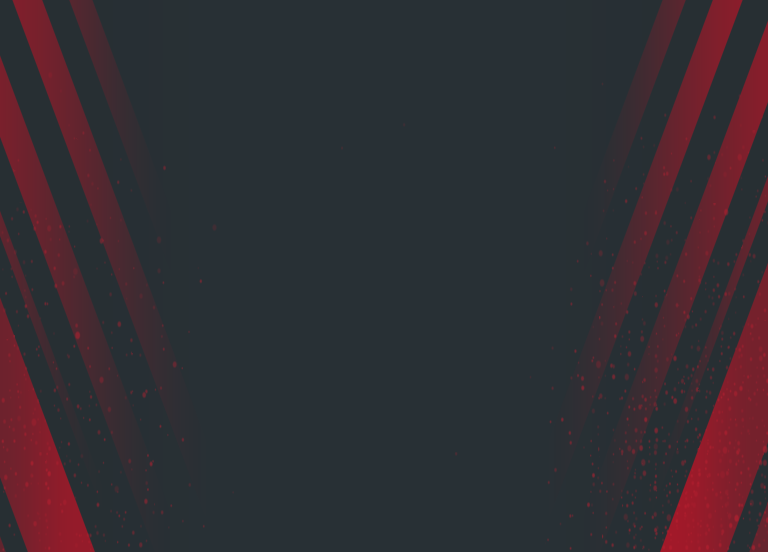
A WebGL 1 fragment shader for this background:

```glsl
precision highp float;
uniform vec2 u_resolution;

vec3 hash3(vec2 cell) {
  vec3 h = fract(cell.xyx * vec3(0.1031, 0.1030, 0.0973));
  h += dot(h, h.yxz + 33.33);
  return fract((h.xxy + h.yzz) * h.zyx);
}

// Coverage of a band lying between two offsets across the slant
float band(float across, float lo, float hi) {
  float soft = 0.8 / u_resolution.y;
  return smoothstep(lo - soft, lo + soft, across)
       - smoothstep(hi - soft, hi + soft, across);
}

float fadeOut(float inset, float start, float end) {
  return 1.0 - smoothstep(start, end, inset);
}

// Red strength of all slanted bands; inset grows inward, depth grows downward
float stripes(float inset, float depth) {
  float across = inset - 0.373 * depth;
  float ink = 0.62 * band(across, 0.149, 0.191) * fadeOut(inset, 0.04, 0.345);
  ink += 0.87 * band(across, 0.046, 0.100) * fadeOut(inset, -0.018, 0.417);
  ink += 0.87 * band(across, -0.069, -0.014) * fadeOut(inset, -0.070, 0.345);
  ink += 0.75 * band(across, -0.136, -0.119) * fadeOut(inset, -0.090, 0.220);
  ink += band(across, -0.299, -0.1775) * mix(0.64, 1.0, smoothstep(0.02, 0.17, inset));
  ink += 0.52 * band(across, -0.600, -0.339);
  return ink;
}

// Scattered upright droplets in three grid sizes
float specks(vec2 pos, float density, float seed) {
  float ink = 0.0;
  float soft = 0.9 / u_resolution.y;
  for (int i = 0; i < 3; i++) {
    float size = 0.013 + 0.006 * float(i);
    vec2 cell = floor(pos / size);
    vec3 rnd = hash3(cell + seed + 37.0 * float(i));
    vec3 look = hash3(cell + seed + 113.0 + 37.0 * float(i));
    vec2 offset = pos - (cell + 0.3 + 0.4 * rnd.xy) * size;
    float radius = size * mix(0.06, 0.17, look.x * look.x);
    float dist = length(offset * vec2(1.0, 0.65)) - radius;
    float present = step(rnd.z, density);
    ink = max(ink, present * mix(0.2, 0.75, look.y) * (1.0 - smoothstep(-soft, soft, dist)));
  }
  return ink;
}

void main() {
  vec2 pos = gl_FragCoord.xy / u_resolution.y;
  float width = u_resolution.x / u_resolution.y;
  float depth = 1.0 - pos.y;
  float right = step(0.5 * width, pos.x);

  // Mirrored sides, the left one set slightly further out
  float inset = mix(pos.x + 0.0235, width - pos.x, right);

  vec3 slate = mix(vec3(0.153, 0.184, 0.200), vec3(0.157, 0.188, 0.208),
                   smoothstep(0.1, 0.5, inset));
  vec3 crimson = vec3(0.630, 0.098, 0.160);
  vec3 scarlet = vec3(0.740, 0.125, 0.190);

  float ink = stripes(inset, depth) * mix(0.9, 1.0, right);
  vec3 color = mix(slate, crimson, ink);

  // Specks thicken downward and gather on the bands, mostly on the right
  float reach = 1.0 - smoothstep(0.16, 0.46, inset);
  float fall = smoothstep(0.05, 0.95, depth);
  float density = reach * fall * mix(0.16, 0.42, right) + 0.12 * ink * smoothstep(0.1, 0.5, depth);
  float spray = specks(pos, density, 200.0 * right + 11.0);
  color = mix(color, scarlet, spray * mix(0.55, 0.8, fall));

  gl_FragColor = vec4(color, 1.0);
}
```
